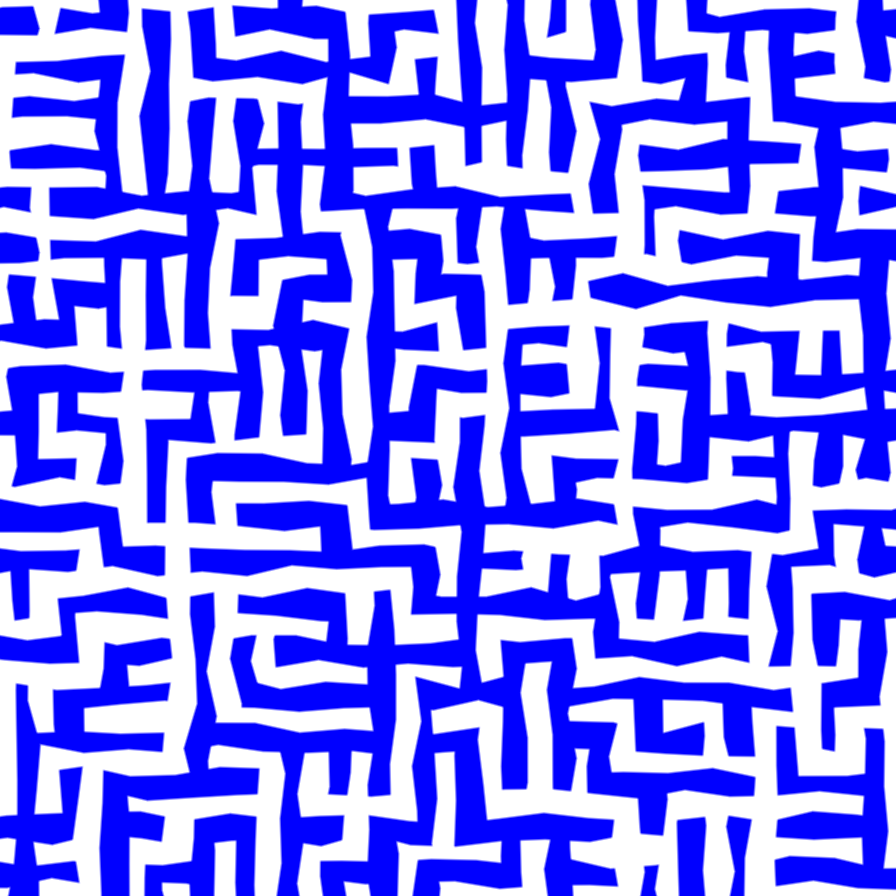
Give the GLSL for this pattern, as a Shadertoy shader.

```glsl
// Draws a hand-cut looking maze of white corridors and blue walls with crooked edges.

#define GRID 40.0        // corridor and wall cells per canvas height
#define WOBBLE 0.31      // largest shift of an edge, in cells
#define KINK_SPACING 2.0 // distance between bends of an edge, in cells
#define SOFTNESS 0.11    // width of the edge ramp, in cells
#define SLOPE 2.0        // strength of the waves that steer the corridors
#define ROUGHNESS 0.6    // random part of the steering
#define WALL_COLOR vec3(0.0, 0.0, 1.0)
#define PATH_COLOR vec3(1.0)

float hash(vec2 p) {
    return fract(sin(dot(p, vec2(127.1, 311.7))) * 43758.5453);
}

// Height field over the maze nodes; corridors always run downhill, so they form trees.
float height(vec2 node) {
    float waves = sin(dot(node, vec2(0.55, 0.2)) + 1.0)
                + sin(dot(node, vec2(-0.3, 0.5)) + 2.0);
    return SLOPE * waves + ROUGHNESS * hash(node + 3.7);
}

// Direction from a node to one randomly chosen lower neighbour.
vec2 downhill(vec2 node) {
    float here = height(node);
    float bestScore = -1.0;
    vec2 best = vec2(0.0);
    vec2 dir = vec2(1.0, 0.0);
    for (int i = 0; i < 4; i++) {
        float score = hash(node + dir * 0.37 + 51.3);
        if (height(node + dir) < here && score > bestScore) {
            bestScore = score;
            best = dir;
        }
        dir = vec2(-dir.y, dir.x);
    }
    return best;
}

// 1 for a corridor cell, 0 for a wall cell.
float isPath(vec2 cell) {
    vec2 odd = mod(cell, 2.0);
    if (odd.x == odd.y) return 1.0 - odd.x;   // nodes and pillars
    vec2 a = (cell - odd) * 0.5;              // the two nodes beside a passage
    vec2 b = (cell + odd) * 0.5;
    return (downhill(a) == odd || downhill(b) == -odd) ? 1.0 : 0.0;
}

// Sideways shift of a grid line: a zigzag with random bends.
float lineShift(float line, float along, float seed) {
    float t = along / KINK_SPACING + hash(vec2(line, seed));
    float k = floor(t);
    float bend = mix(hash(vec2(line + seed, k)), hash(vec2(line + seed, k + 1.0)), t - k);
    return WOBBLE * (2.0 * bend - 1.0);
}

void mainImage(out vec4 fragColor, in vec2 fragCoord) {
    vec2 p = fragCoord / iResolution.y * GRID + 0.5;

    // Nearest crooked grid lines and how far the point lies past them
    vec2 line = floor(p + 0.5);
    vec2 shift = vec2(lineShift(line.x, p.y, 17.3), lineShift(line.y, p.x, 71.9));
    float ramp = max(SOFTNESS, GRID / iResolution.y);
    vec2 side = clamp((p - line - shift) / ramp + 0.5, 0.0, 1.0);

    // Blend the four cells around the crossing
    float lower = mix(isPath(line - 1.0), isPath(line - vec2(0.0, 1.0)), side.x);
    float upper = mix(isPath(line - vec2(1.0, 0.0)), isPath(line), side.x);
    float path = mix(lower, upper, side.y);

    fragColor = vec4(mix(WALL_COLOR, PATH_COLOR, path), 1.0);
}
```
